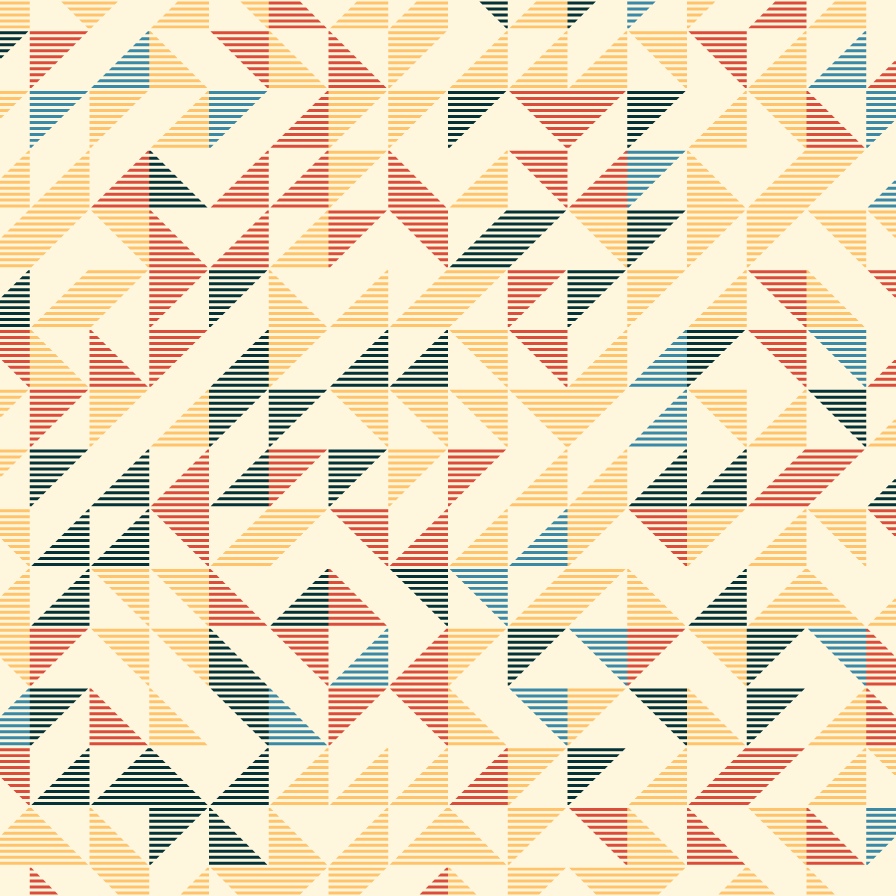
Reproduce this pattern procedurally as a Shadertoy shader.

```glsl
// A grid of square cells, each half filled by a right triangle of thin horizontal
// stripes. A sine hash per cell picks the diagonal, the filled side and the ink;
// each pixel averages a small grid of samples to smooth every edge.

#define CELLS 15.0          // cells across the canvas
#define OFFSET 0.5          // grid shift, in cells
#define STRIPES 10.0        // stripes per cell
#define STRIPE_WIDTH 0.5    // inked part of the stripe pitch
#define RISING_SHARE 0.65   // share of cells with a rising diagonal
#define SAMPLES 4           // samples per pixel along each axis
#define PAPER vec3(1.0, 0.968, 0.867)
#define AMBER vec3(1.0, 0.765, 0.42)
#define RED   vec3(0.86, 0.30, 0.23)
#define DARK  vec3(0.01, 0.20, 0.22)
#define BLUE  vec3(0.22, 0.54, 0.66)

float hash(vec2 cell, float seed) {
    return fract(sin(dot(cell, vec2(127.1, 311.7)) + seed * 74.7) * 43758.5453);
}

// Weighted choice of ink: amber is the most common, blue the rarest
vec3 pickInk(float h) {
    if (h < 0.45) return AMBER;
    if (h < 0.68) return RED;
    if (h < 0.90) return DARK;
    return BLUE;
}

// Half of the unit cell, on one side of either diagonal
bool insideTriangle(vec2 local, vec2 cell) {
    if (hash(cell, 1.0) > RISING_SHARE) local.x = 1.0 - local.x;
    bool below = local.y < local.x;
    return hash(cell, 2.0) < 0.53 ? below : !below;
}

// Stripes centred in their pitch, so each cell starts and ends on a gap
bool insideStripe(float y) {
    return abs(fract(y * STRIPES) - 0.5) < 0.5 * STRIPE_WIDTH;
}

vec3 patternColor(vec2 p) {
    vec2 cell = floor(p);
    vec2 local = p - cell;
    bool inked = insideStripe(local.y) && insideTriangle(local, cell);
    return inked ? pickInk(hash(cell, 3.0)) : PAPER;
}

void mainImage(out vec4 fragColor, in vec2 fragCoord) {
    vec3 sum = vec3(0.0);
    for (int j = 0; j < SAMPLES; j++) {
        for (int i = 0; i < SAMPLES; i++) {
            vec2 jitter = (vec2(i, j) + 0.5) / float(SAMPLES) - 0.5;
            vec2 uv = (fragCoord + jitter) / iResolution.y;
            sum += patternColor(uv * CELLS + OFFSET);
        }
    }
    fragColor = vec4(sum / float(SAMPLES * SAMPLES), 1.0);
}
```
